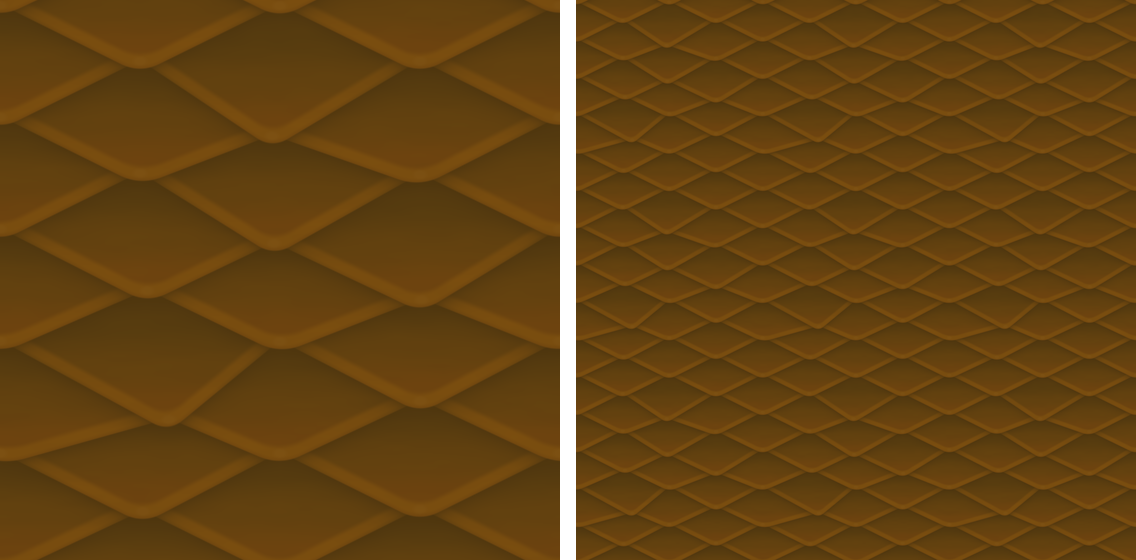
Left, the tile; right, the same tile 3 across and 3 down.
A Shadertoy shader for this pattern:

```glsl
const float COLUMNS = 2.0;        // scales across
const float HALF_ROWS = 10.0;     // staggered rows down, two per repeat
const float ROW_OFFSET = 0.0687;
const float CORNER_LIFT = 0.024;  // arms tuck in above the neighbouring tip
const float TIP_ROUND = 0.031;
const float RIM_WIDTH = 0.026;
const float SHADOW_REACH = 0.017;
const float MOTTLE = 0.015;
// Sag of the four hanging strands, from the left edge
const vec4 SAG_ROW = vec4(0.0, 2.25, 6.15, 3.75);
const vec4 SAG_DROP = vec4(0.0, 0.041, 0.047, 0.027);
const vec4 SAG_SIDE = vec4(0.0, 0.053, -0.02, 0.003);
const float SAG_SPREAD = 2.16;
const vec3 LIT = vec3(0.428, 0.263, 0.06);
const vec3 MID = vec3(0.388, 0.256, 0.06);
const vec3 DARK = vec3(0.342, 0.236, 0.06);
const vec3 SHADOW = vec3(0.30, 0.205, 0.055);
const vec3 RIM = vec3(0.475, 0.302, 0.06);
const vec3 KNOB = vec3(0.49, 0.32, 0.08);

float hash(vec2 p) {
    return fract(sin(dot(p, vec2(12.99, 78.23))) * 4375.85);
}

// Whole-number cell index, wrapped exactly
vec2 wrapCell(vec2 i, vec2 cells) {
    return floor(mod(i + 0.5, cells));
}

// Value noise that wraps after the given whole number of cells
float wrapNoise(vec2 uv, vec2 cells) {
    vec2 p = uv * cells, i = floor(p), f = fract(p);
    f = f * f * (3.0 - 2.0 * f);
    float a = hash(wrapCell(i, cells));
    float b = hash(wrapCell(i + vec2(1, 0), cells));
    float c = hash(wrapCell(i + vec2(0, 1), cells));
    float d = hash(wrapCell(i + vec2(1, 1), cells));
    return mix(mix(a, b, f.x), mix(c, d, f.x), f.y);
}

float smoothMax(float a, float b, float k) {
    float h = max(k - abs(a - b), 0.0) / k;
    return max(a, b) + 0.25 * h * h * k;
}

// 1 on rows shifted by half a scale, 0 on the others
float stagger(float row) {
    return 1.0 - floor(mod(row + 0.5, 2.0));
}

// Lowest point of a scale, displaced where its strand sags
vec2 scaleTip(float col, float row) {
    float halfCol = 2.0 * col + stagger(row);
    int strand = int(mod(halfCol + 0.5, 2.0 * COLUMNS));
    float away = mod(row - SAG_ROW[strand] + 0.5 * HALF_ROWS, HALF_ROWS) - 0.5 * HALF_ROWS;
    float sag = exp(-away * away / SAG_SPREAD);
    vec2 base = vec2(0.5 * halfCol / COLUMNS, row / HALF_ROWS + ROW_OFFSET);
    return base + sag * vec2(SAG_SIDE[strand], -SAG_DROP[strand]);
}

// Signed distance to the V edge, negative on the scale
float scaleEdge(vec2 p, vec2 tip, float col, float row) {
    float first = col - 1.0 + stagger(row);
    vec2 lift = vec2(0.0, CORNER_LIFT);
    vec2 left = normalize(scaleTip(first, row + 1.0) + lift - tip);
    vec2 right = normalize(scaleTip(first + 1.0, row + 1.0) + lift - tip);
    float dLeft = dot(p - tip, vec2(-left.y, left.x));
    float dRight = dot(p - tip, vec2(right.y, -right.x));
    return smoothMax(dLeft, dRight, TIP_ROUND);
}

vec3 scaleColor(vec2 fromTip, float depth) {
    // Face darkens towards the top
    float t = fromTip.y * HALF_ROWS * 0.5;
    vec3 face = mix(LIT, MID, smoothstep(0.2, 0.58, t));
    face = mix(face, DARK, smoothstep(0.55, 0.98, t));

    // Rounded rim, crisp below and softer above
    float rim = 0.45 + 0.55 * smoothstep(0.0, 0.32 * RIM_WIDTH, depth);
    rim *= 1.0 - smoothstep(0.65 * RIM_WIDTH, 1.1 * RIM_WIDTH, depth);
    rim *= 1.0 - 0.25 * smoothstep(0.2, 0.6, t);
    vec3 col = mix(face, RIM, rim);

    // Worn knob at the tip
    float knob = length((fromTip - vec2(0.0, 0.022)) * vec2(0.8, 1.2));
    return mix(col, KNOB, 0.6 * (1.0 - smoothstep(0.005, 0.013, knob)));
}

void mainImage(out vec4 fragColor, in vec2 fragCoord) {
    vec2 uv = fragCoord / iResolution.xy;
    float soft = max(0.0016, 1.0 / iResolution.y);
    float baseRow = floor((uv.y - ROW_OFFSET) * HALF_ROWS);
    float baseCol = floor(uv.x * COLUMNS);
    vec3 col = DARK;

    // Lay the rows from the bottom up, each over the one below
    for (int j = -3; j <= 2; j++) {
        float row = baseRow + float(j);
        float d = 1e3;
        vec2 tip = vec2(0.0);
        for (int i = -1; i <= 1; i++) {
            float c = baseCol + float(i);
            vec2 candidate = scaleTip(c, row);
            float edge = scaleEdge(uv, candidate, c, row);
            if (edge < d) { d = edge; tip = candidate; }
        }
        col = mix(col, SHADOW, 0.7 * exp(-max(d, 0.0) / SHADOW_REACH));
        col = mix(col, scaleColor(uv - tip, -d), 1.0 - smoothstep(-soft, soft, d));
    }

    // Faint mottling, stretched sideways
    float grain = wrapNoise(uv, vec2(9, 40)) + wrapNoise(uv, vec2(24, 90)) - 1.0;
    fragColor = vec4(col * (1.0 + MOTTLE * grain), 1.0);
}
```
